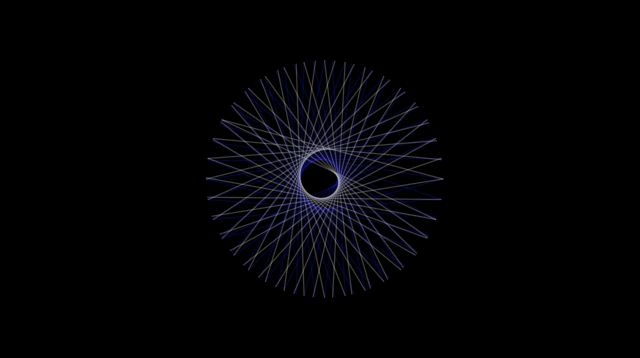
This background is drawn by a Shadertoy shader. Its source:

```glsl
// Two mirrored fans of fine chords, gray over blue, weaving a ring on black.

const vec2  CENTER       = vec2(0.0128, 0.0); // from canvas middle, in heights
const float RADIUS       = 0.330;             // circle that holds the chord ends
const int   CHORDS       = 37;
const float LEAD_START   = 150.0;             // degrees
const float LEAD_STEP    = 10.0;
const float TRAIL_STEP   = 9.4444;            // slower, so the ring spirals
const float LINE_REACH   = 0.0033;            // fade distance, in heights
const vec3  GRAY         = vec3(0.93, 0.93, 0.92);
const vec3  BLUE         = vec3(0.10, 0.10, 1.00);
const float GRAY_OPACITY = 0.28;
const float BLUE_OPACITY = 0.21;

vec2 onCircle(float degrees) {
    float a = radians(degrees);
    return RADIUS * vec2(cos(a), sin(a));
}

float segmentDistance(vec2 p, vec2 a, vec2 b) {
    vec2 ap = p - a, ab = b - a;
    return length(ap - ab * clamp(dot(ap, ab) / dot(ab, ab), 0.0, 1.0));
}

// Blends every chord of one fan over the given colour
vec3 drawFan(vec3 base, vec2 p, vec3 ink, float opacity) {
    float reach = max(LINE_REACH, 1.0 / iResolution.y);
    for (int i = 0; i < CHORDS; i++) {
        float k = float(i);
        vec2 lead  = onCircle(LEAD_START + LEAD_STEP * k);
        vec2 trail = onCircle(TRAIL_STEP * k);
        float cover = max(1.0 - segmentDistance(p, lead, trail) / reach, 0.0);
        base = mix(base, ink, opacity * cover);
    }
    return base;
}

void mainImage(out vec4 fragColor, in vec2 fragCoord) {
    vec2 p = (fragCoord - 0.5 * iResolution.xy) / iResolution.y - CENTER;

    // The blue fan is the gray one flipped top to bottom
    vec3 color = drawFan(vec3(0.0), vec2(p.x, -p.y), BLUE, BLUE_OPACITY);
    color = drawFan(color, p, GRAY, GRAY_OPACITY);

    fragColor = vec4(color, 1.0);
}
```
